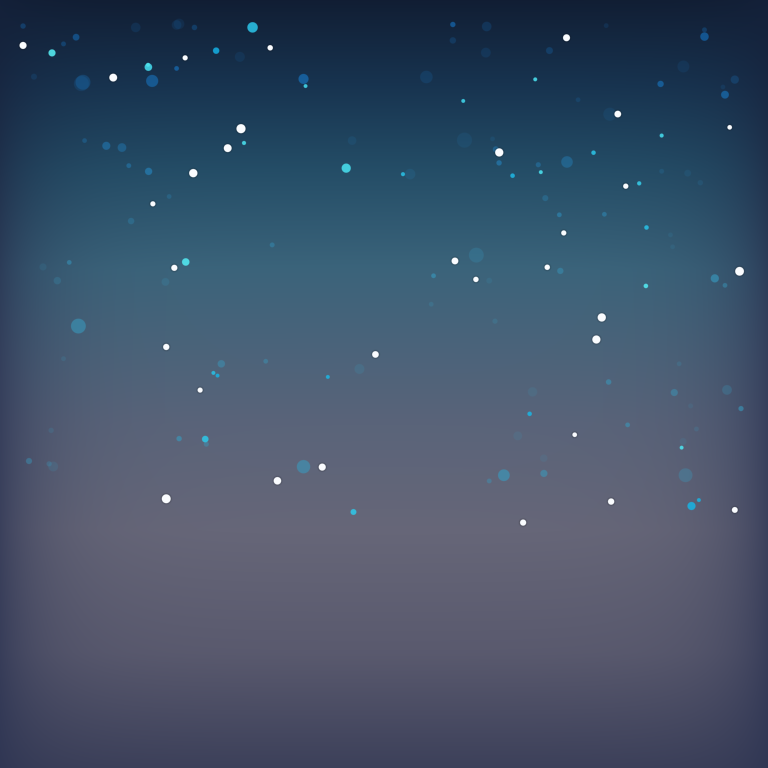
Give the GLSL for this background, as a WebGL 2 fragment shader.

```glsl
#version 300 es
precision highp float;
// Dusk sky: a vertical gradient from navy through teal to mauve, shaded at the borders,
// under three layers of round lights: faint blue discs, cyan sparks and white points.
// Lights are scattered by a sine hash and thin out towards the ground.
uniform vec2 u_resolution;
out vec4 fragColor;

float hash(float n) {
    return fract(sin(n * 12.9898) * 43758.5453);
}

float ramp(float start, float end, float x) {
    return clamp((x - start) / (end - start), 0.0, 1.0);
}

// Sky colour by depth below the top edge
vec3 skyGradient(float depth) {
    vec3 sky = mix(vec3(0.065, 0.115, 0.20), vec3(0.09, 0.20, 0.31), ramp(0.0, 0.11, depth));
    sky = mix(sky, vec3(0.14, 0.30, 0.40), ramp(0.11, 0.22, depth));
    sky = mix(sky, vec3(0.23, 0.39, 0.48), ramp(0.22, 0.35, depth));
    sky = mix(sky, vec3(0.35, 0.39, 0.475), ramp(0.35, 0.55, depth));
    sky = mix(sky, vec3(0.40, 0.40, 0.47), ramp(0.55, 0.69, depth));
    sky = mix(sky, vec3(0.35, 0.35, 0.43), ramp(0.69, 0.85, depth));
    return mix(sky, vec3(0.235, 0.25, 0.35), ramp(0.85, 1.0, depth));
}

// Indigo shade that closes in from the left and right borders
vec3 shadeBorders(vec3 color, vec2 uv) {
    float side = min(uv.x, 1.0 - uv.x);
    float shade = 0.75 * exp(-side * 17.0);
    vec3 indigo = mix(vec3(0.17, 0.20, 0.32), vec3(0.08, 0.13, 0.23), smoothstep(0.5, 1.0, uv.y));
    return mix(color, indigo, shade);
}

// Scattered position: side pushes lights outwards, thin packs them near the top
vec2 scatter(float id, float side, float reach, float thin) {
    float x = hash(id + 0.37) * 2.0 - 1.0;
    x = sign(x) * pow(abs(x), side);
    float depth = 0.03 + reach * pow(hash(id + 7.91), thin);
    return vec2(0.5 + 0.47 * x, 1.0 - depth);
}

float disc(vec2 offset, float radius, float blur) {
    return 1.0 - smoothstep(radius - blur, radius + blur, length(offset));
}

void main() {
    vec2 uv = gl_FragCoord.xy / u_resolution;
    vec2 aspect = vec2(u_resolution.x / u_resolution.y, 1.0);
    float pixel = 0.75 / u_resolution.y;
    vec3 color = shadeBorders(skyGradient(1.0 - uv.y), uv);

    // Faint blue discs, lighter with depth
    for (int i = 0; i < 95; i++) {
        float id = float(i) + 11.0;
        vec2 center = scatter(id, 0.7, 0.6, 1.6);
        float radius = 0.003 + 0.007 * pow(hash(id + 3.3), 3.0);
        float strength = 0.12 + 0.55 * pow(hash(id + 5.7), 2.0);
        vec3 blue = mix(vec3(0.22, 0.60, 0.74), vec3(0.08, 0.45, 0.76), smoothstep(0.6, 0.95, center.y));
        color = mix(color, blue, strength * disc((uv - center) * aspect, radius, pixel));
    }

    // Cyan sparks
    for (int i = 0; i < 28; i++) {
        float id = float(i) + 211.0;
        vec2 center = scatter(id, 0.85, 0.68, 1.5);
        float radius = 0.0025 + 0.0045 * pow(hash(id + 3.3), 4.0);
        vec3 cyan = mix(vec3(0.08, 0.66, 0.86), vec3(0.35, 0.93, 0.94), hash(id + 5.7));
        color = mix(color, cyan, 0.9 * disc((uv - center) * aspect, radius, pixel));
    }

    // White points with a thin dark rim
    for (int i = 0; i < 31; i++) {
        float id = float(i) + 411.0;
        vec2 offset = (uv - scatter(id, 0.9, 0.68, 1.4)) * aspect;
        float radius = 0.003 + 0.003 * hash(id + 3.3);
        color *= 1.0 - 0.25 * disc(offset, radius + 0.001, 0.002);
        color = mix(color, vec3(0.98, 0.99, 1.0), disc(offset, radius, pixel));
    }

    fragColor = vec4(color, 1.0);
}
```
